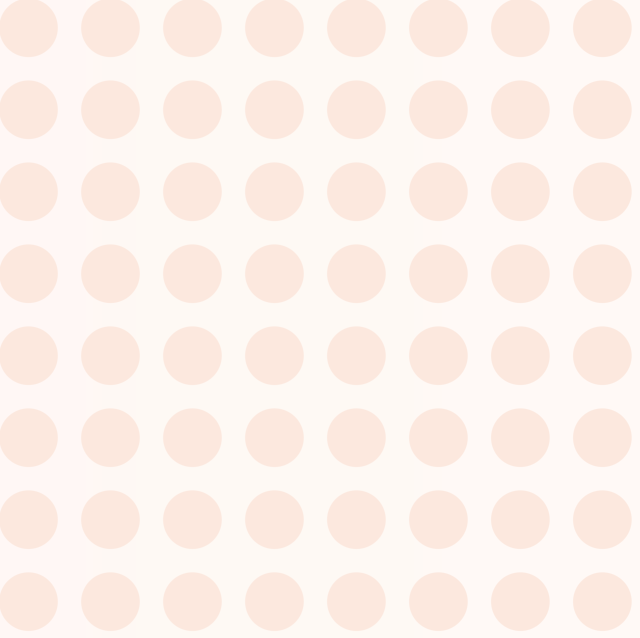
Give the GLSL for this pattern, as a Shadertoy shader.

```glsl
// Regular square grid of soft peach dots on a warm off-white ground.
// One circle distance function is repeated by rounding to the nearest
// grid centre; the ground drifts faintly from pink to cream to white.

// All lengths are fractions of the canvas width.
const float PITCH = 0.1281;
const float DOT_RADIUS = 0.0458;
const vec2 FIRST_CENTRE = vec2(0.0445, 0.0434); // from the top left

const vec3 PEACH = vec3(0.988, 0.910, 0.871);
const vec3 PINK_WHITE = vec3(1.0, 0.969, 0.961);
const vec3 CREAM = vec3(0.996, 0.975, 0.955);
const vec3 WARM_WHITE = vec3(1.0, 0.977, 0.965);

// Offset from the nearest centre of a square grid.
vec2 repeatGrid(vec2 p, vec2 origin, float pitch) {
    vec2 q = p - origin;
    return q - pitch * round(q / pitch);
}

float circleDistance(vec2 p, float radius) {
    return length(p) - radius;
}

// Coverage of a shape, softened over one pixel-sized band.
float coverage(float dist, float pixel) {
    return 1.0 - smoothstep(-0.75 * pixel, 0.75 * pixel, dist);
}

// Faint tint across the width.
vec3 groundColour(float x) {
    vec3 tint = mix(PINK_WHITE, CREAM, smoothstep(0.08, 0.24, x));
    return mix(tint, WARM_WHITE, smoothstep(0.58, 0.74, x));
}

void mainImage(out vec4 fragColor, in vec2 fragCoord) {
    // Measure from the top left in units of the width.
    float pixel = 1.0 / iResolution.x;
    vec2 p = vec2(fragCoord.x, iResolution.y - fragCoord.y) * pixel;

    // Repeat the dot and lay it over the ground.
    vec2 cell = repeatGrid(p, FIRST_CENTRE, PITCH);
    float dotMask = coverage(circleDistance(cell, DOT_RADIUS), pixel);
    vec3 colour = mix(groundColour(p.x), PEACH, dotMask);

    fragColor = vec4(colour, 1.0);
}
```
